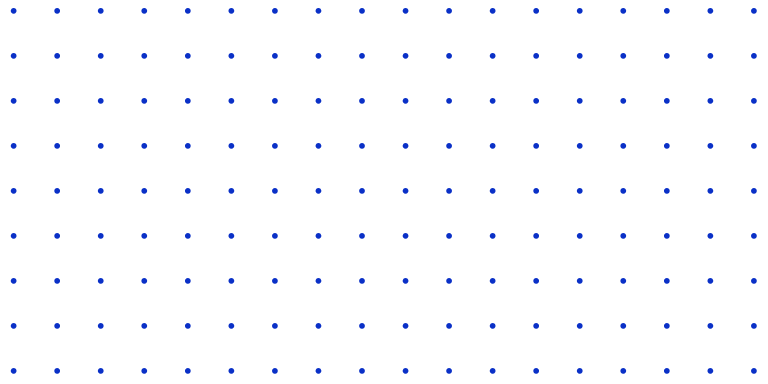
A WebGL 1 fragment shader for this pattern:

```glsl
precision highp float;

uniform vec2 u_resolution;

// Offset from the nearest point of a regular lattice
vec2 latticeOffset(vec2 p, vec2 origin, vec2 pitch) {
  return (fract((p - origin) / pitch + 0.5) - 0.5) * pitch;
}

float circleDistance(vec2 p, float radius) {
  return length(p) - radius;
}

// Antialiased coverage of a signed distance
float coverage(float dist, float pixel) {
  return clamp(0.5 - dist / pixel, 0.0, 1.0);
}

void main() {
  // Canvas height is one unit
  float pixel = 1.0 / u_resolution.y;
  vec2 p = gl_FragCoord.xy * pixel;

  // 18 columns by 9 rows of dots
  vec2 firstDot = vec2(0.0355, 0.0341);
  vec2 pitch = vec2(0.1134, 0.1172);
  float dotRadius = 0.0074;

  vec3 paper = vec3(1.0);
  vec3 blue = vec3(0.04, 0.19, 0.78);

  vec2 offset = latticeOffset(p, firstDot, pitch);
  float dotMask = coverage(circleDistance(offset, dotRadius), pixel);

  gl_FragColor = vec4(mix(paper, blue, dotMask), 1.0);
}
```
